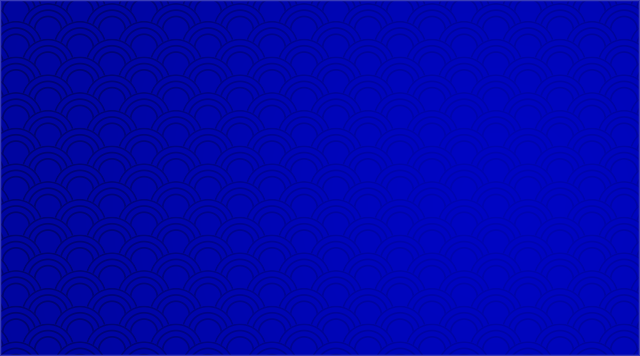
This pattern is drawn by a WebGL 2 fragment shader. Its source:

```glsl
#version 300 es
precision highp float;

uniform vec2 u_resolution;
out vec4 fragColor;

// Layout: lengths are in scale pitches unless noted
const float SCALES_ACROSS = 10.0;
const float ROWS_DOWN = 20.0;
const float FIRST_ROW = 0.22;      // top of row 0, in rows
const float FIRST_COLUMN = 0.75;   // centre of a scale in even rows
const float OUTER_RADIUS = 0.404;
const float RING_STEP = 0.098;
const float LINE_WIDTH = 0.027;
const float BORDER_WIDTH = 0.00195; // in canvas widths

// Light
const vec2 GLOW_CENTRE = vec2(0.78, 0.44);
const float GLOW_REACH = 0.82;     // in canvas widths
const vec3 GLOW_COLOUR = vec3(0.0, 0.02, 0.765);
const vec3 SHADE_COLOUR = vec3(0.0, 0.02, 0.625);
const vec3 BORDER_COLOUR = vec3(0.22, 0.23, 0.72);
const float INK_IN_GLOW = 0.09;
const float INK_IN_SHADE = 0.30;

// Coverage of a shape from its signed distance
float cover(float dist, float pixel) {
    return clamp(0.5 - dist / pixel, 0.0, 1.0);
}

// Three concentric outlines of one scale
float ringLines(float radius, float pixel) {
    float ring = clamp(round((OUTER_RADIUS - radius) / RING_STEP), 0.0, 2.0);
    float dist = abs(radius - OUTER_RADIUS + ring * RING_STEP);
    return cover(dist - 0.5 * LINE_WIDTH, pixel);
}

// Overlapping rows, painted from back to front; p.y points down
float scaleLines(vec2 p, float rowPitch, float pixel) {
    float frontRow = floor(p.y / rowPitch - FIRST_ROW) + 1.0;
    float ink = 0.0;
    for (int i = 4; i >= 0; i--) {
        float row = frontRow - float(i);
        float columnShift = FIRST_COLUMN + 0.5 * mod(row, 2.0);
        vec2 offset = vec2(fract(p.x - columnShift + 0.5) - 0.5,
                           p.y - (row + FIRST_ROW) * rowPitch - OUTER_RADIUS);
        float radius = length(offset);
        float inside = cover(radius - OUTER_RADIUS - 0.5 * LINE_WIDTH, pixel);
        ink = mix(ink, ringLines(radius, pixel), inside);
    }
    return ink;
}

void main() {
    float aspect = u_resolution.y / u_resolution.x;
    vec2 canvas = gl_FragCoord.xy / u_resolution.x;
    vec2 p = vec2(canvas.x, aspect - canvas.y) * SCALES_ACROSS;
    float pixel = SCALES_ACROSS / u_resolution.x;

    // Off-centre glow; the lines sink into it
    float glowDist = length(canvas - GLOW_CENTRE * vec2(1.0, aspect));
    float shade = smoothstep(0.0, 1.0, glowDist / GLOW_REACH);
    vec3 colour = mix(GLOW_COLOUR, SHADE_COLOUR, shade);

    float ink = scaleLines(p, SCALES_ACROSS * aspect / ROWS_DOWN, pixel);
    colour *= 1.0 - ink * mix(INK_IN_GLOW, INK_IN_SHADE, shade);

    // Thin pale frame
    vec2 edge = min(canvas, vec2(1.0, aspect) - canvas);
    float frame = cover(min(edge.x, edge.y) - BORDER_WIDTH, 1.0 / u_resolution.x);
    fragColor = vec4(mix(colour, BORDER_COLOUR, frame), 1.0);
}
```
